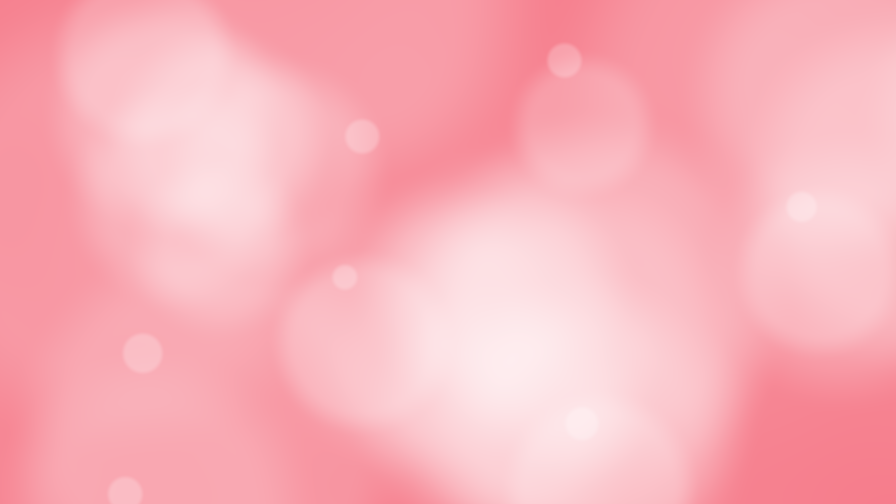
Write a WebGL 2 fragment shader that draws this background.

```glsl
#version 300 es
precision highp float;
// Soft pink bokeh: blurred, overlapping pale discs with a few small crisp sparks.

uniform vec2 u_resolution;
out vec4 outColor;

// Lengths are in canvas heights; positions are fractions of the canvas.
struct Discs {
    vec2 origin;    // cluster centre, or first point of a scatter
    float spread;   // cluster reach (unused by scatters)
    float radius;
    float vary;     // relative variation of the radius
    float blur;     // half width of the soft edge
    float density;  // optical depth of one disc
    int count;
};

const vec3 ROSE  = vec3(0.962, 0.47, 0.53);
const vec3 WHITE = vec3(1.0);

const Discs CENTRE_GLOW = Discs(vec2(0.585, 0.31), 0.23, 0.27, 0.25, 0.075, 0.25, 7);
const Discs LEFT_GLOW   = Discs(vec2(0.24, 0.67), 0.17, 0.16, 0.25, 0.05, 0.25, 5);
const Discs RIGHT_GLOW  = Discs(vec2(0.98, 0.66), 0.26, 0.24, 0.30, 0.075, 0.25, 4);
const Discs LOW_GLOW    = Discs(vec2(0.23, 0.06), 0.15, 0.28, 0.30, 0.07, 0.18, 2);

const Discs HAZE   = Discs(vec2(0.87, 0.85), 0.0, 0.34, 0.30, 0.10, 0.18, 4);
const Discs BOKEH  = Discs(vec2(0.65, 0.75), 0.0, 0.15, 0.20, 0.030, 0.23, 5);
const Discs SPARKS = Discs(vec2(0.63, 0.88), 0.0, 0.032, 0.45, 0.006, 0.28, 7);

const float BASE_VEIL    = 0.09;
const float NOISE_VEIL   = 0.12;
const float NOISE_SCALE  = 2.2;
const float GOLDEN_ANGLE = 2.39996;
const vec2  SCATTER_STEP = vec2(0.75488, 0.56984);  // even, non-repeating spacing

float hash(float n) {
    return fract(sin(n * 12.9898 + 4.137) * 4375.85);
}

vec2 gradient(vec2 cell) {
    float angle = 6.28318 * hash(cell.x + 17.0 * cell.y);
    return vec2(cos(angle), sin(angle));
}

float gradientNoise(vec2 p) {
    vec2 i = floor(p), f = p - i;
    vec2 u = f * f * f * (f * (f * 6.0 - 15.0) + 10.0);
    vec2 e = vec2(1.0, 0.0);
    float low  = mix(dot(gradient(i), f), dot(gradient(i + e), f - e), u.x);
    float high = mix(dot(gradient(i + e.yx), f - e.yx),
                     dot(gradient(i + e.xx), f - e.xx), u.x);
    return mix(low, high, u.y);
}

float softDisc(vec2 offset, Discs g, float id) {
    float r = g.radius * (1.0 + g.vary * (2.0 * hash(id + g.origin.x * 7.0) - 1.0));
    return g.density * (1.0 - smoothstep(r - g.blur, r + g.blur, length(offset)));
}

// Discs packed in a sunflower spiral about the origin.
float cluster(vec2 p, float aspect, Discs g) {
    float depth = 0.0;
    for (int i = 0; i < g.count; i++) {
        float k = float(i);
        float angle = k * GOLDEN_ANGLE + g.origin.x * 6.0;
        float reach = g.spread * sqrt((k + 0.5) / float(g.count));
        vec2 centre = g.origin * vec2(aspect, 1.0) + reach * vec2(cos(angle), sin(angle));
        depth += softDisc(p - centre, g, k);
    }
    return depth;
}

// Discs spread evenly over the whole canvas.
float scatter(vec2 p, float aspect, Discs g) {
    float depth = 0.0;
    for (int i = 0; i < g.count; i++) {
        float k = float(i);
        vec2 centre = fract(g.origin + k * SCATTER_STEP) * vec2(aspect, 1.0);
        depth += softDisc(p - centre, g, k);
    }
    return depth;
}

void main() {
    float aspect = u_resolution.x / u_resolution.y;
    vec2 p = gl_FragCoord.xy / u_resolution.y;

    // Uneven background veil
    float depth = BASE_VEIL + NOISE_VEIL * gradientNoise(p * NOISE_SCALE + 3.7);

    // Bright groups
    depth += cluster(p, aspect, CENTRE_GLOW);
    depth += cluster(p, aspect, LEFT_GLOW);
    depth += cluster(p, aspect, RIGHT_GLOW);
    depth += cluster(p, aspect, LOW_GLOW);

    // Loose discs, large to small
    depth += scatter(p, aspect, HAZE);
    depth += scatter(p, aspect, BOKEH);
    depth += scatter(p, aspect, SPARKS);

    // Stacked translucent white over rose
    outColor = vec4(mix(WHITE, ROSE, exp(-max(depth, 0.0))), 1.0);
}
```
